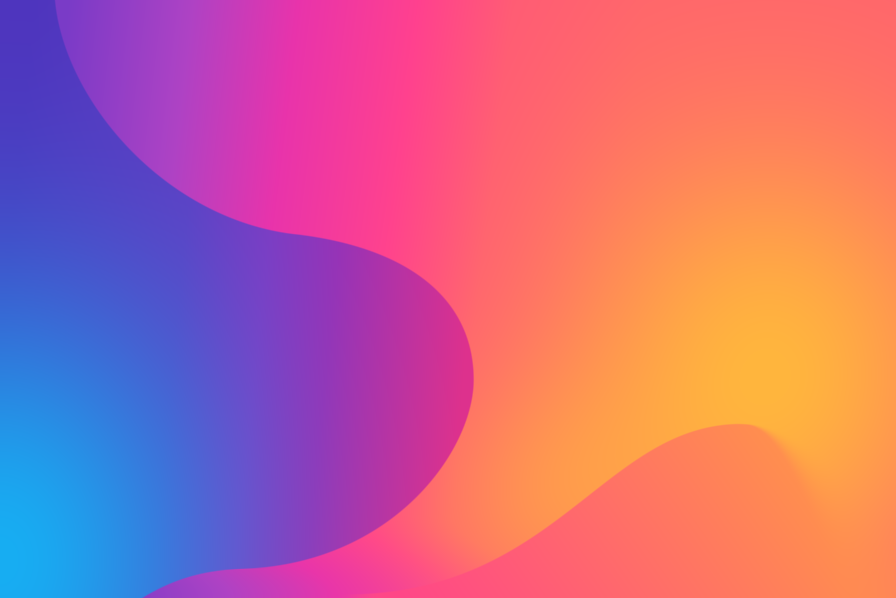
Give the GLSL for this background, as a Shadertoy shader.

```glsl
// Flowing abstract gradient: a blue-to-magenta blob and a coral wave lie over
// a violet-to-amber field. Edges are cubic Bezier curves solved by bisection;
// colours are piecewise ramps with soft elliptical glows. Unit: canvas height.

const float ASPECT = 1.5;

// Back field
const vec3 VIOLET  = vec3(0.48, 0.23, 0.78);
const vec3 ORCHID  = vec3(0.68, 0.26, 0.77);
const vec3 MAGENTA = vec3(0.91, 0.20, 0.67);
const vec3 PINK    = vec3(1.00, 0.25, 0.56);
const vec3 ROSE    = vec3(1.00, 0.355, 0.46);
const vec3 CORAL   = vec3(1.00, 0.385, 0.43);
const vec3 AMBER   = vec3(1.00, 0.71, 0.24);
const vec2 SUN_CENTRE = vec2(1.289, 0.375);
const vec2 SUN_RADII  = vec2(0.348, 0.400);
const vec2 EMBER_CENTRE = vec2(0.908, 0.160);
const vec2 EMBER_RADII  = vec2(0.215);
const float EMBER_STRENGTH = 0.40;

// Blob
const vec3 INDIGO  = vec3(0.31, 0.20, 0.74);
const vec3 IRIS    = vec3(0.38, 0.23, 0.76);
const vec3 PURPLE  = vec3(0.50, 0.22, 0.76);
const vec3 PLUM    = vec3(0.60, 0.19, 0.71);
const vec3 CERISE  = vec3(0.87, 0.19, 0.55);
const vec3 CYAN    = vec3(0.09, 0.68, 0.95);
const vec2 CYAN_CENTRE = vec2(0.0, 0.0625);
const vec2 CYAN_RADII  = vec2(0.355, 0.458);

// Wave
const vec3 WAVE_PINK   = vec3(1.00, 0.28, 0.53);
const vec3 WAVE_ORANGE = vec3(1.00, 0.58, 0.29);
const float WAVE_START = 0.566;
const float WAVE_FADE  = 0.10;

float ramp(float from, float to, float x) {
    return clamp((x - from) / (to - from), 0.0, 1.0);
}

float glow(vec2 p, vec2 centre, vec2 radii) {
    vec2 q = (p - centre) / radii;
    return exp(-dot(q, q));
}

vec2 bezier(vec2 a, vec2 b, vec2 c, vec2 d, float t) {
    float s = 1.0 - t;
    return s*s*s*a + 3.0*s*s*t*b + 3.0*s*t*t*c + t*t*t*d;
}

// Approximate signed distance, along x, to a curve whose y falls steadily
float curveDistance(vec2 p, vec2 a, vec2 b, vec2 c, vec2 d) {
    float low = 0.0, high = 1.0;
    for (int i = 0; i < 18; i++) {
        float mid = 0.5 * (low + high);
        if (bezier(a, b, c, d, mid).y > p.y) low = mid; else high = mid;
    }
    float t = 0.5 * (low + high), s = 1.0 - t;
    vec2 tangent = s*s*(b - a) + 2.0*s*t*(c - b) + t*t*(d - c);
    float slope = abs(tangent.y) / max(length(tangent), 1e-5);
    return (p.x - bezier(a, b, c, d, t).x) * slope;
}

float blobDistance(vec2 p) {
    const vec2 top = vec2(0.092, 1.0), shoulder = vec2(0.488, 0.609);
    const vec2 nose = vec2(0.793, 0.365), heel = vec2(0.410, 0.049);
    if (p.y > shoulder.y)
        return curveDistance(p, top, vec2(0.107, 0.834), vec2(0.273, 0.637), shoulder);
    if (p.y > nose.y)
        return curveDistance(p, shoulder, vec2(0.684, 0.588), vec2(0.793, 0.500), nose);
    if (p.y > heel.y)
        return curveDistance(p, nose, vec2(0.793, 0.248), vec2(0.660, 0.059), heel);
    return curveDistance(p, heel, vec2(0.332, 0.047), vec2(0.283, 0.027), vec2(0.238, 0.0));
}

// The wave is a height over x, so its axes are swapped and x runs backwards
float waveDistance(vec2 p) {
    const vec2 start = vec2(0.006, WAVE_START), crest = vec2(0.291, 1.234);
    if (p.x < crest.y)
        return curveDistance(p.yx, crest, vec2(0.285, 1.006), vec2(0.0, 0.928), start);
    return curveDistance(p.yx, vec2(0.141, 1.5), vec2(0.229, 1.406), vec2(0.291, 1.328), crest);
}

vec3 fieldColour(vec2 p) {
    float u = p.x + 0.12 * (1.0 - p.y) - 0.18 * (1.0 - smoothstep(0.0, 0.14, p.y));
    vec3 colour = mix(VIOLET, ORCHID, ramp(0.117, 0.32, u));
    colour = mix(colour, MAGENTA, ramp(0.32, 0.50, u));
    colour = mix(colour, PINK, ramp(0.50, 0.70, u));
    colour = mix(colour, ROSE, ramp(0.70, 0.86, u));
    colour = mix(colour, CORAL, ramp(0.86, 1.08, u));
    float warmth = glow(p, SUN_CENTRE, SUN_RADII)
                 + EMBER_STRENGTH * glow(p, EMBER_CENTRE, EMBER_RADII);
    return mix(colour, AMBER, min(warmth, 1.0));
}

vec3 blobColour(vec2 p) {
    float u = p.x + 0.1 * (0.41 - p.y);
    vec3 colour = mix(INDIGO, IRIS, ramp(0.0, 0.29, u));
    colour = mix(colour, PURPLE, ramp(0.29, 0.43, u));
    colour = mix(colour, PLUM, ramp(0.43, 0.55, u));
    colour = mix(colour, CERISE, ramp(0.55, 0.78, u));
    return mix(colour, CYAN, glow(p, CYAN_CENTRE, CYAN_RADII));
}

void mainImage(out vec4 fragColor, in vec2 fragCoord) {
    vec2 p = fragCoord / iResolution.xy * vec2(ASPECT, 1.0);
    float pixel = 1.0 / iResolution.y;
    vec3 colour = fieldColour(p);

    // Wave, its right flank dissolving into the field
    float softness = mix(pixel, WAVE_FADE, smoothstep(1.25, 1.46, p.x));
    float wave = smoothstep(-pixel, 2.0 * softness - pixel, -waveDistance(p));
    wave *= smoothstep(WAVE_START, WAVE_START + 0.08, p.x);
    vec3 waveColour = mix(WAVE_PINK, WAVE_ORANGE, ramp(0.68, 1.54, p.x + 0.7 * p.y));
    colour = mix(colour, waveColour, wave);

    // Blob on top
    float blob = 1.0 - smoothstep(-pixel, pixel, blobDistance(p));
    colour = mix(colour, blobColour(p), blob);
    fragColor = vec4(colour, 1.0);
}
```
